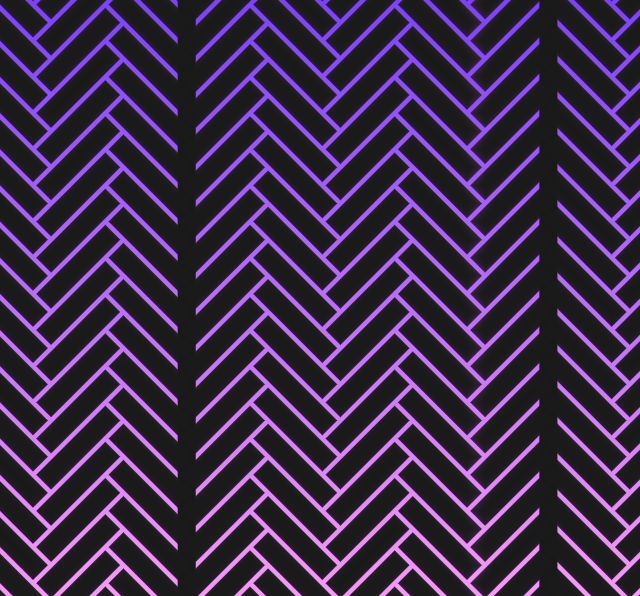
Write a Shadertoy shader that draws this pattern.

```glsl
// Neon herringbone: two diagonal families of glowing strokes meet in staggered
// T joints. Each family is one periodic capsule distance; dark vertical bands
// cut through some joints, and the stroke colour runs from violet to pink.

const float ROWS_PER_WIDTH = 17.696;          // stroke spacings across the canvas
const vec2  LATTICE_ORIGIN = vec2(8.1625, 0.1025);
const float COLUMN_PERIOD  = 4.0;             // one full zigzag
const float STROKE_REACH   = 1.25;            // half the horizontal stroke span
const float STROKE_RADIUS  = 0.063;
const float BAND_PERIOD    = 10.0;
const float BAND_RADIUS    = 0.25;
const float SEAM_X         = 5.0;             // joint column with a stronger halo

const vec3 BACKGROUND = vec3(0.102, 0.100, 0.102);
const vec3 VIOLET     = vec3(0.485, 0.260, 1.000);
const vec3 PINK       = vec3(0.970, 0.600, 0.980);
const vec3 HALO       = vec3(0.620, 0.250, 0.720);

// Signed offset from the nearest multiple of period
float wrapCentered(float value, float period) {
    return value - period * floor(value / period + 0.5);
}

// Distance to the axis of repeated rising diagonal strokes
float strokeDistance(vec2 p) {
    float rise   = wrapCentered(p.y - p.x, 1.0);
    float column = wrapCentered(p.x, COLUMN_PERIOD);
    float along  = abs(2.0 * column + rise) - 2.0 * STROKE_REACH;
    return length(vec2(rise, max(along, 0.0))) * sqrt(0.5);
}

// Antialiased coverage of the inside of a signed distance
float coverage(float dist, float pixel) {
    return smoothstep(0.7 * pixel, -0.7 * pixel, dist);
}

// Soft light that fades away from a stroke edge
float haloStrength(float edge, float boost) {
    return (0.13 + 0.14 * boost) * exp(-max(edge, 0.0) / (0.065 + 0.03 * boost));
}

void mainImage(out vec4 fragColor, in vec2 fragCoord) {
    float pixel = ROWS_PER_WIDTH / iResolution.x;
    vec2 p = fragCoord * pixel - LATTICE_ORIGIN;

    // Falling strokes are the rising family mirrored; rising ones are staggered
    float falling = strokeDistance(vec2(-p.x, p.y));
    float rising  = strokeDistance(p + vec2(-0.5 * COLUMN_PERIOD, 0.5));
    float edge = min(falling, rising) - STROKE_RADIUS;

    // Strokes and their halo
    float seamOffset = (p.x - SEAM_X) / 0.35;
    float halo = haloStrength(edge, exp(-seamOffset * seamOffset));
    vec3 strokeColor = mix(PINK, VIOLET, fragCoord.y / iResolution.y);
    vec3 color = mix(BACKGROUND, HALO, halo);
    color = mix(color, strokeColor, coverage(edge, pixel));

    // Plain vertical bands
    float band = abs(wrapCentered(p.x + 3.0, BAND_PERIOD)) - BAND_RADIUS;
    color = mix(color, BACKGROUND, coverage(band, pixel));

    fragColor = vec4(color, 1.0);
}
```
